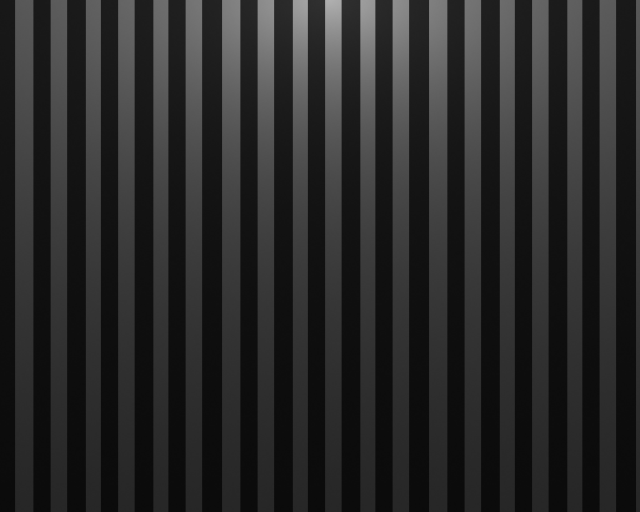
Give the GLSL for this pattern, as a Shadertoy shader.

```glsl
// Dark vertical stripes of slightly uneven width, lit by a soft glow from the top centre.

// Coverage of the light stripes; x and pixel are in canvas widths.
float stripeMask(float x, float pixel) {
    // Groups of six stripes, with a wider gap between groups
    float local = mod(x - 0.0234 + 0.005, 0.3234) - 0.005;
    float index = clamp(floor((local + 0.005) / 0.05273), 0.0, 5.0);

    // Right edges are evenly spaced; left edges vary the width
    float right = index * 0.05273 + 0.0288;
    float width = index < 0.5 ? 0.0286 : mix(0.0235, 0.0258, mod(index, 2.0));
    float inside = 0.5 * width - abs(local - right + 0.5 * width);
    return clamp(inside / pixel + 0.5, 0.0, 1.0);
}

// Brightness of a light stripe: vertical fade plus a wide spotlight.
float lighting(vec2 uv, float aspect) {
    float fade = 0.15 + 0.14 * pow(uv.y, 1.2);
    vec2 fromLamp = vec2(0.6 * (uv.x - 0.515), (1.0 - uv.y) * aspect);
    return fade + 0.40 * exp(-length(fromLamp) / 0.145);
}

void mainImage(out vec4 fragColor, in vec2 fragCoord) {
    vec2 uv = fragCoord / iResolution.xy;
    float light = lighting(uv, iResolution.y / iResolution.x);
    float stripe = stripeMask(uv.x, 1.0 / iResolution.x);

    // Dark stripes reflect a fraction of the same light
    float shade = light * mix(0.28, 1.0, stripe);

    // Fine grain hides banding in the gradients
    float grain = fract(sin(dot(floor(uv * vec2(512.0, 410.0)), vec2(12.9898, 78.233))) * 43758.5453);
    shade += (grain - 0.5) * 0.004;

    fragColor = vec4(vec3(shade), 1.0);
}
```
